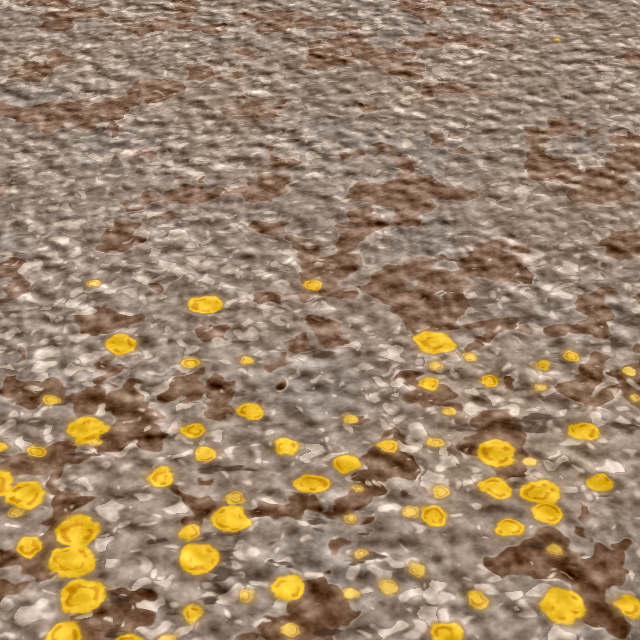
A three.js fragment shader for this texture:

```glsl
// Weathered stone receding into the distance, with brown moss, pale flecks and yellow lichen.
varying vec2 vUv;

#define HORIZON 2.0
#define DEPTH_SCALE 2.6
#define MOSS_FREQ 9.0
#define MOSS_LEVEL 0.585
#define FLECK_FREQ 30.0
#define LICHEN_FREQ 11.0
#define LICHEN_DENSITY 0.68
#define RELIEF 0.65
#define STONE vec3(0.57, 0.50, 0.445)
#define MOSS vec3(0.43, 0.305, 0.22)
#define PALE vec3(0.87, 0.79, 0.72)
#define YELLOW vec3(0.95, 0.76, 0.18)

float hash(vec2 p) {
  vec3 q = fract(p.xyx * 0.1031);
  q += dot(q, q.yzx + 33.33);
  return fract((q.x + q.y) * q.z);
}

vec2 hash2(vec2 p) {
  return vec2(hash(p), hash(p + 57.3));
}

float noise(vec2 p) {
  vec2 i = floor(p), f = fract(p);
  f = f * f * (3.0 - 2.0 * f);
  vec2 e = vec2(1.0, 0.0);
  return mix(mix(hash(i), hash(i + e), f.x),
             mix(hash(i + e.yx), hash(i + e.xx), f.x), f.y);
}

float fbm(vec2 p) {
  float sum = 0.0, amp = 0.533;
  for (int i = 0; i < 4; i++) {
    sum += amp * noise(p);
    p = mat2(1.6, 1.2, -1.2, 1.6) * p + 7.7;
    amp *= 0.5;
  }
  return sum;
}

// Cellular noise: distance to the nearest point, and that point's random value
vec2 cells(vec2 p) {
  vec2 base = floor(p), nearest = vec2(9.0, 0.0);
  for (int y = -1; y <= 1; y++)
    for (int x = -1; x <= 1; x++) {
      vec2 id = base + vec2(x, y);
      float d = length(id + hash2(id) - p);
      if (d < nearest.x) nearest = vec2(d, hash(id + 19.1));
    }
  return nearest;
}

// Scattered discs: x = depth inside the edge, y = relative radius, z = random tone
vec3 lichen(vec2 p) {
  vec2 base = floor(p);
  vec3 best = vec3(-1.0, 1.0, 0.0);
  float wobble = 0.26 * (fbm(p * 3.5) - 0.5);
  for (int y = -1; y <= 1; y++)
    for (int x = -1; x <= 1; x++) {
      vec2 id = base + vec2(x, y);
      float nearness = 1.0 - smoothstep(2.85, 3.75, id.y / LICHEN_FREQ);
      float density = LICHEN_DENSITY * nearness + 0.006;
      float tone = hash(id + 83.7);
      float radius = mix(0.14, 0.47, tone * tone);
      float d = length(id + 0.15 + 0.7 * hash2(id + 5.2) - p) + wobble;
      if (hash(id + 41.9) < density && radius - d > best.x)
        best = vec3(radius - d, d / radius, tone);
    }
  return best;
}

void main() {
  // Perspective: features shrink and flatten towards the top
  float shrink = 1.0 / (1.0 - vUv.y / HORIZON);
  vec2 ground = vec2((vUv.x - 0.5) * shrink + 3.0, DEPTH_SCALE * shrink);
  float far = smoothstep(0.1, 0.8, vUv.y);
  vec2 warp = vec2(noise(ground * 38.0), noise(ground * 38.0 + 21.0)) - 0.5;

  // Mottled stone with broad cool and warm areas
  float broad = noise(ground * 4.0 + 3.0);
  float grain = fbm(ground * 45.0) - 0.5;
  vec3 color = STONE + vec3(0.03, 0.0, -0.03) * (broad - 0.5) + 0.2 * grain;

  // Ragged brown moss with pale rims
  float patches = fbm(ground * MOSS_FREQ + 0.2 * warp);
  float level = MOSS_LEVEL + 0.025 * far;
  float rim = smoothstep(level - 0.07, level - 0.02, patches)
            * (1.0 - smoothstep(level - 0.01, level + 0.02, patches));
  float moss = smoothstep(level - 0.01, level + 0.025, patches);
  vec3 mossColor = mix(MOSS, MOSS + 0.08, far) + 0.25 * grain;
  color = mix(color, PALE - 0.08, 0.3 * rim);
  color = mix(color, mossColor, moss * mix(0.95, 0.75, far));

  // Clustered pale flecks
  vec2 fleck = cells(ground * FLECK_FREQ + 1.1 * warp);
  float cluster = noise(ground * 6.0 + 40.0) - 0.5;
  float size = mix(-0.25, 0.52, fleck.y) + 0.5 * cluster - 0.3 * moss;
  float pale = 1.0 - smoothstep(size - 0.13, size + 0.13, fleck.x);
  vec3 paleColor = mix(PALE, PALE - 0.1, far) + 0.2 * grain;
  color = mix(color, paleColor, 0.85 * pale);

  // Raised grain lit from above, and a few dark crevices
  float relief = fbm(ground * 26.0) - fbm(ground * 26.0 + vec2(0.25, 0.5));
  color += RELIEF * relief;
  float crevice = smoothstep(0.70, 0.78, fbm(ground * vec2(12.0, 26.0) + 60.0));
  color = mix(color, MOSS * 0.55, 0.7 * crevice * (1.0 - 0.6 * far));

  // Yellow lichen with an ochre fringe, bright rim and speckled centre
  vec3 disc = lichen(ground * LICHEN_FREQ);
  float fringe = smoothstep(-0.13, 0.02, disc.x);
  float body = smoothstep(-0.015, 0.06, disc.x);
  float ring = smoothstep(0.35, 0.55, disc.y) * (1.0 - smoothstep(0.62, 0.8, disc.y));
  vec3 yellow = mix(YELLOW + vec3(-0.02, 0.02, 0.2), YELLOW, smoothstep(0.1, 0.6, disc.z));
  yellow -= vec3(0.12, 0.17, 0.08) * ring * smoothstep(0.4, 0.6, noise(ground * 75.0));
  yellow += 0.25 * grain + 0.3 * relief;
  color = mix(color, vec3(0.65, 0.51, 0.31), 0.65 * fringe);
  color = mix(color, yellow, body);

  gl_FragColor = vec4(clamp(color, 0.0, 1.0), 1.0);
}
```
